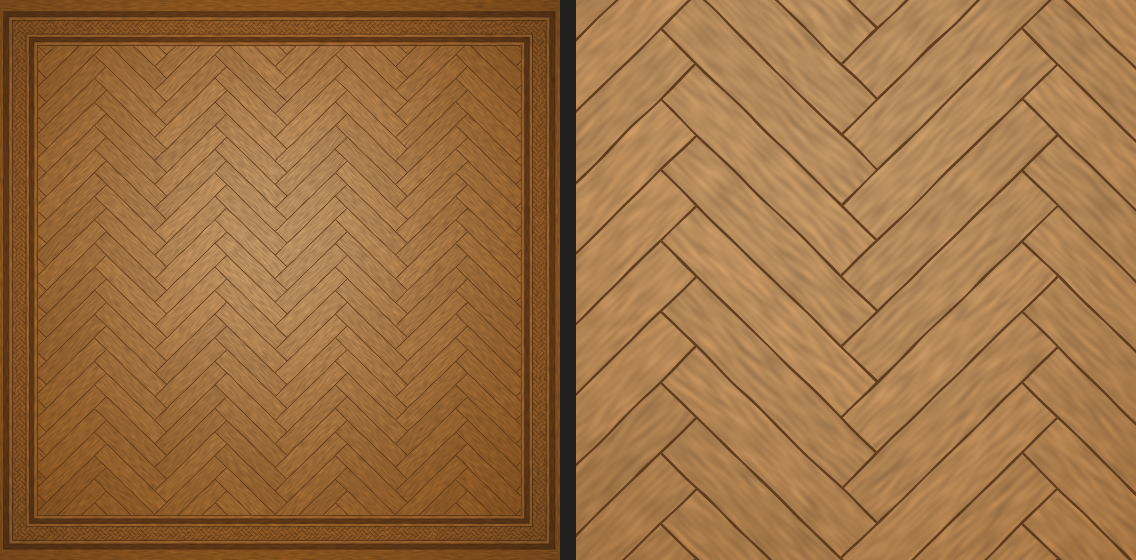
Left: the whole. Right: its middle third, enlarged.
This texture is drawn by a Shadertoy shader. Its source:

```glsl
// Herringbone parquet inside a moulded wooden frame with a woven inlay.
// Planks come from a diagonal lattice indexed modulo ten; grain is stretched
// gradient noise, and a soft pool of light brightens the centre.

#define PLANK_STEP vec2(0.0430, 0.0421)   // diagonal of one plank width
#define PLANK_ORIGIN vec2(0.3837, 0.6076) // a left plank corner
#define PLANK_RATIO 5.0                   // length over width
#define SEAM_WIDTH 0.024                  // half width, in plank widths
#define WOBBLE 0.04                       // waviness of the seams
#define TONE_VARIATION 0.03               // between planks
#define GRAIN_SCALE vec2(60.0, 310.0)     // along, across
#define GRAIN_DEPTH 0.21
#define FRAME_CENTRE vec2(0.4987, 0.4993)
#define FRAME_HALF vec2(0.4922, 0.4798)
#define FRAME_WIDTH 0.0612
#define WEAVE_CELL 0.018

const vec3 EDGE_WOOD = vec3(0.525, 0.318, 0.115);
const vec3 LIT_WOOD = vec3(0.73, 0.56, 0.375);
const vec3 SEAM_WOOD = vec3(0.33, 0.19, 0.075);
const vec3 DARK_BAND = vec3(0.36, 0.21, 0.085);
const vec3 RAIL_WOOD = vec3(0.58, 0.37, 0.165);
const vec3 INLAY_WOOD = vec3(0.54, 0.335, 0.14);

vec2 hash2(vec2 p) {
    vec3 q = fract(p.xyx * vec3(0.1031, 0.1030, 0.0973));
    q += dot(q, q.yzx + 33.33);
    return fract((q.xx + q.yz) * q.zy);
}

// Gradient noise, roughly -0.7 to 0.7.
float noise(vec2 p) {
    vec2 i = floor(p), f = p - i;
    vec2 w = f * f * f * (f * (f * 6.0 - 15.0) + 10.0);
    vec4 g;
    g.x = dot(hash2(i) * 2.0 - 1.0, f);
    g.y = dot(hash2(i + vec2(1, 0)) * 2.0 - 1.0, f - vec2(1, 0));
    g.z = dot(hash2(i + vec2(0, 1)) * 2.0 - 1.0, f - vec2(0, 1));
    g.w = dot(hash2(i + vec2(1, 1)) * 2.0 - 1.0, f - vec2(1, 1));
    return mix(mix(g.x, g.y, w.x), mix(g.z, g.w, w.x), w.y);
}

// Brightness of the wood fibres; p holds (along, across).
float grain(vec2 p) {
    vec2 q = p * GRAIN_SCALE;
    return 1.0 + GRAIN_DEPTH * (noise(q) + 0.3 * noise(q * vec2(0.4, 0.5) + 17.0));
}

float band(float x, float from, float to, float soft) {
    return smoothstep(from - soft, from + soft, x) - smoothstep(to - soft, to + soft, x);
}

vec3 parquet(vec2 uv, vec3 wood, float pixel) {
    vec2 p = (uv - PLANK_ORIGIN) / PLANK_STEP * vec2(1, -1);
    vec2 ab = vec2(p.x + p.y, p.x - p.y);
    ab += WOBBLE * vec2(noise(uv * 31.0), noise(uv * 31.0 + 50.0));

    // The diagonal sum tells plank direction and position along it.
    vec2 cell = floor(ab), f = ab - cell;
    float s = mod(cell.x + cell.y, 2.0 * PLANK_RATIO);
    bool falling = s < PLANK_RATIO;
    float k = falling ? s : s - PLANK_RATIO;
    vec2 local = falling ? vec2(k + f.x, f.y) : vec2(k + f.y, f.x);
    vec2 id = cell - (falling ? vec2(k, 0) : vec2(0, k));
    vec2 random = hash2(id + 71.0);

    float unit = PLANK_STEP.y * 0.7071;
    float tone = 1.0 + TONE_VARIATION * (random.x - 0.5) * 2.0;
    vec3 color = wood * tone * grain(local * unit + random * 9.0);

    vec2 edge = min(local, vec2(PLANK_RATIO, 1.0) - local);
    float d = min(edge.x, edge.y);
    float soft = 0.6 * pixel / unit;
    float width = SEAM_WIDTH * (1.0 + 0.6 * noise(uv * 60.0));
    float seam = 1.0 - smoothstep(width - soft, width + soft, d);
    return mix(color, SEAM_WOOD, 0.85 * seam);
}

// Diagonal basket weave: ribs turn by a right angle in alternate cells.
float weave(vec2 p, float pixel) {
    vec2 q = vec2(p.x + p.y, p.x - p.y) / WEAVE_CELL;
    vec2 cell = floor(q);
    float across = mod(cell.x + cell.y, 2.0) < 0.5 ? q.x : q.y;
    float rib = abs(fract(across * 2.0) - 0.5);
    float soft = 1.6 * pixel / WEAVE_CELL;
    return smoothstep(0.33 - soft, 0.33 + soft, rib);
}

vec3 frame(vec2 p, float inset, bool upright, float light, float pixel) {
    float d = inset / FRAME_WIDTH, soft = 0.6 * pixel / FRAME_WIDTH;
    vec3 color = RAIL_WOOD;
    color = mix(color, DARK_BAND, band(d, 0.0, 0.15, soft) + band(d, 0.75, 0.88, soft));
    vec3 inlay = mix(INLAY_WOOD, DARK_BAND, 0.6 * weave(p, pixel));
    color = mix(color, inlay, band(d, 0.26, 0.65, soft));
    color = mix(EDGE_WOOD, color, smoothstep(-soft, soft, d));

    // Fine grooves between the mouldings.
    float grooves[7] = float[](0.0, 0.15, 0.255, 0.655, 0.75, 0.88, 0.985);
    for (int i = 0; i < 7; i++) {
        float groove = 1.0 - smoothstep(0.014 - soft, 0.014 + soft, abs(d - grooves[i]));
        color = mix(color, SEAM_WOOD * 0.85, 0.75 * groove);
    }
    return color * grain(upright ? p.yx : p) * (0.98 + 0.15 * light);
}

void mainImage(out vec4 fragColor, in vec2 fragCoord) {
    vec2 uv = fragCoord / iResolution.xy;
    float pixel = 1.0 / iResolution.y;

    // Pool of light and darker corners.
    vec2 q = (uv - vec2(0.49, 0.59)) / vec2(0.38, 0.41);
    float light = exp(-dot(q, q));
    vec3 wood = mix(EDGE_WOOD, LIT_WOOD, light);

    vec2 p = uv - FRAME_CENTRE;
    vec2 sides = FRAME_HALF - abs(p);
    float inset = min(sides.x, sides.y);
    vec3 floorColor = parquet(uv, wood, pixel);
    vec3 frameColor = frame(p, inset, sides.x < sides.y, light, pixel);
    vec3 color = mix(frameColor, floorColor, smoothstep(-0.5 * pixel, 0.5 * pixel, inset - FRAME_WIDTH));
    color *= 1.0 - 0.13 * smoothstep(0.45, 0.75, length(p));
    fragColor = vec4(color, 1.0);
}
```
